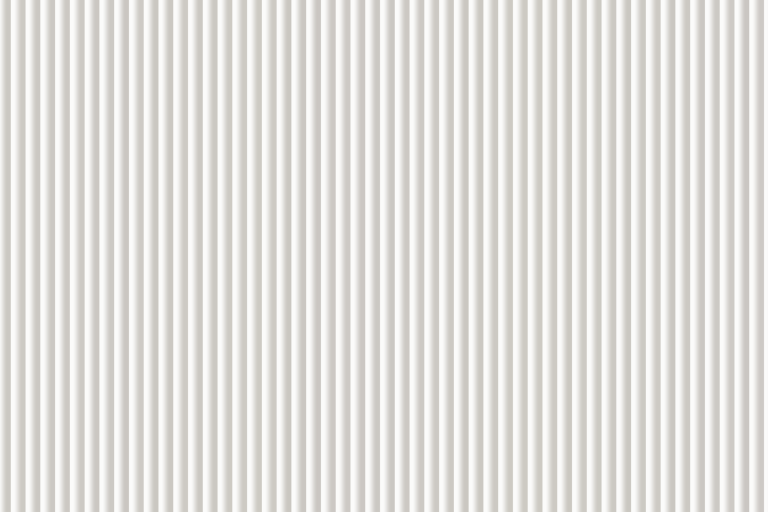
Write a Shadertoy shader that draws this pattern.

```glsl
float hash(float n) {
    return fract(sin(n * 127.1) * 43758.5453);
}

float smoothNoise(float x) {
    float cell = floor(x);
    return mix(hash(cell), hash(cell + 1.0), smoothstep(0.0, 1.0, x - cell));
}

void mainImage(out vec4 fragColor, in vec2 fragCoord) {
    vec2 uv = fragCoord / iResolution.xy;

    // 52 vertical ribs, each starting at its lit edge
    float ribs = uv.x * 52.0 + 0.22;
    float rib = floor(ribs);
    float t = ribs - rib;

    // Soft falloff to the right, then a crisp rise to the next rib
    float riseWidth = max(0.1, 52.0 / iResolution.x);
    float shade = smoothstep(0.12, 0.72, t);
    shade *= 1.0 - smoothstep(1.0 - riseWidth, 1.0, t);

    // Shadow drifts between warm and rosy grey, with a slight change per rib
    float drift = smoothNoise(uv.x * 9.0 + 3.0);
    vec3 shadow = mix(vec3(0.800, 0.790, 0.762), vec3(0.795, 0.778, 0.768), drift);
    shadow += 0.016 * (hash(rib + 11.0) - 0.5);

    vec3 color = mix(vec3(0.985, 0.985, 0.982), shadow, shade);
    fragColor = vec4(color, 1.0);
}
```
